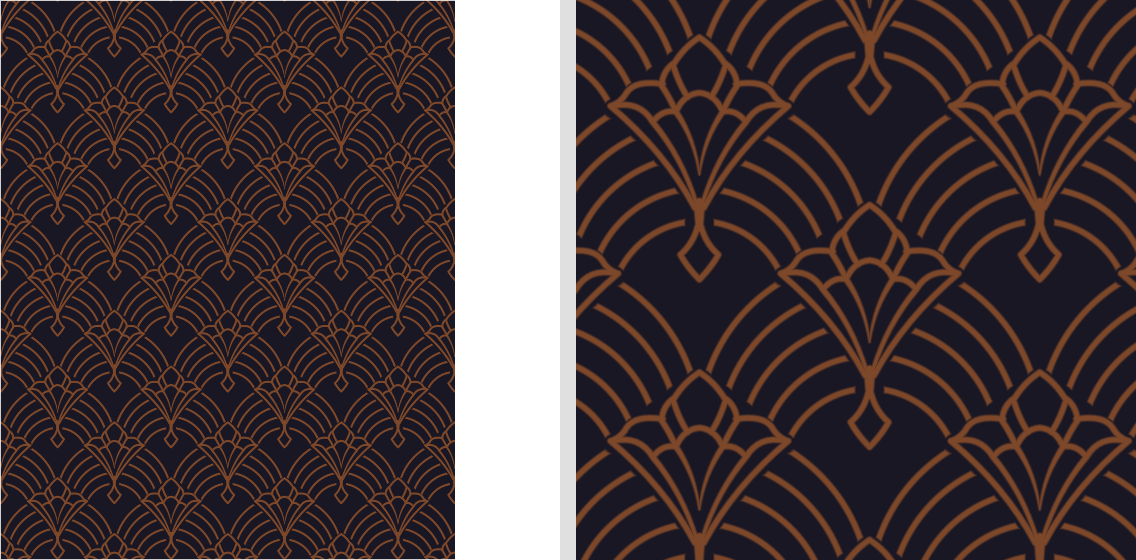
Left, the full canvas; right, a detail of the centre.
Give the GLSL for this pattern, as a three.js fragment shader.

```glsl
// Art deco fans in copper line on a near-black panel, with white beside it.
// Two half-drop lattices repeat one mirrored motif: tapered quadratic curves
// form the fan and pendant, and clipped circles form the sweeping arcs.
varying vec2 vUv;

const vec3 INK = vec3(0.10, 0.09, 0.14);
const vec3 COPPER = vec3(0.49, 0.28, 0.16);
const vec3 PAPER = vec3(1.0);

const float UNITS = 1152.0;               // design units across the canvas
const vec2 TILE = vec2(233.4, 229.7);     // one repeat, in design units
const vec2 FAN_TIP = vec2(585.3, 627.5);  // tip of one fan, near the centre
const float LINE = 2.1;                   // half the line width
const float SOFT = 1.1;                   // half the edge blur
const vec4 PANEL = vec4(0.0013, 0.0013, 0.8125, 0.9987);
const int CURVE_STEPS = 8;
const int ARC_COUNT = 5;

// Signed distance to a segment whose half width runs from w.x to w.y.
float taper(vec2 p, vec2 a, vec2 b, vec2 w) {
  vec2 d = b - a;
  float t = clamp(dot(p - a, d) / dot(d, d), 0.0, 1.0);
  return length(p - a - d * t) - mix(w.x, w.y, t);
}

vec2 bezier(vec2 a, vec2 b, vec2 c, float t) {
  return mix(mix(a, b, t), mix(b, c, t), t);
}

// Signed distance to a tapered quadratic curve from a to c, pulled toward b.
float curve(vec2 p, vec2 a, vec2 b, vec2 c, vec2 w) {
  float d = 1e4;
  vec2 start = a;
  for (int i = 1; i <= CURVE_STEPS; i++) {
    float t = float(i) / float(CURVE_STEPS);
    float before = t - 1.0 / float(CURVE_STEPS);
    vec2 end = bezier(a, b, c, t);
    d = min(d, taper(p, start, end, vec2(mix(w.x, w.y, before), mix(w.x, w.y, t))));
    start = end;
  }
  return d;
}

// Crown, side petals and ribs; p.x is mirrored and p.y runs down from the tip.
float fan(vec2 p) {
  vec2 w = vec2(LINE);
  // Crown
  float d = curve(p, vec2(0, 0), vec2(11, 7), vec2(18, 19), w);
  d = min(d, curve(p, vec2(18, 19), vec2(14, 32), vec2(8, 41), w));
  d = min(d, curve(p, vec2(18, 18), vec2(25, 23), vec2(26, 33), w));
  // Side petals
  d = min(d, curve(p, vec2(25, 32), vec2(44, 29), vec2(50, 38), w));
  d = min(d, curve(p, vec2(50, 38), vec2(54, 45), vec2(61, 47), w));
  d = min(d, curve(p, vec2(26, 33), vec2(21, 40), vec2(16, 51), w));
  d = min(d, curve(p, vec2(59, 47), vec2(41, 43), vec2(32, 58), w));
  // Inner scallops
  d = min(d, curve(p, vec2(0, 38), vec2(11, 39), vec2(16, 51), w));
  d = min(d, curve(p, vec2(16, 51), vec2(25, 49), vec2(32, 58), w));
  // Ribs running down to the stem
  d = min(d, curve(p, vec2(61, 47), vec2(24, 78), vec2(3, 117), w));
  d = min(d, curve(p, vec2(32, 58), vec2(12, 82), vec2(2, 114), vec2(LINE, 1.5)));
  return min(d, curve(p, vec2(16, 51), vec2(3, 70), vec2(0, 94), vec2(LINE, 0.7)));
}

// Stem and the hollow drop below it.
float pendant(vec2 p) {
  vec2 w = vec2(LINE);
  float d = taper(p, vec2(0, 114), vec2(0, 131), vec2(4.0, 2.6));
  d = min(d, curve(p, vec2(1, 129), vec2(4, 141), vec2(13, 149), w));
  return min(d, curve(p, vec2(13, 149), vec2(8, 158), vec2(0, 166), w));
}

// Arcs fall from the fan's lower edge to the tops of the fans beneath.
float arcs(vec2 p) {
  float d = 1e4;
  for (int i = 0; i < ARC_COUNT; i++) {
    float n = float(i);
    vec2 centre = vec2(0.0, 153.0 + 8.5 * n);
    float ring = abs(length(p - centre) - (117.0 - 14.0 * n)) - LINE;
    d = min(d, ring);
  }
  float ownFan = 129.0 - 1.65 * p.x + 0.0074 * p.x * p.x - p.y;
  float nextFan = (p.y - 200.0 + 0.774 * p.x) * 0.79;
  return max(max(d, 10.0 - p.x), max(ownFan * 0.6, nextFan));
}

// Distance to the motif of one lattice, given the tip of any of its fans.
float lattice(vec2 p, vec2 tip) {
  float headroom = 10.0;
  float x = abs(mod(p.x - tip.x + 0.5 * TILE.x, TILE.x) - 0.5 * TILE.x);
  float y = mod(tip.y - p.y + headroom, TILE.y) - headroom;
  vec2 q = vec2(x, y);
  return min(min(fan(q), pendant(q)), arcs(q));
}

// Distance to a rectangle given as left, bottom, right, top.
float rectangle(vec2 p, vec4 r) {
  vec2 d = max(r.xy - p, p - r.zw);
  return max(d.x, d.y);
}

float fill(float d) {
  return 1.0 - smoothstep(-SOFT, SOFT, d);
}

void main() {
  vec2 p = vUv * UNITS;
  float lines = min(lattice(p, FAN_TIP), lattice(p, FAN_TIP + 0.5 * TILE));
  vec3 color = mix(INK, COPPER, fill(lines));
  color = mix(PAPER, color, fill(rectangle(p, PANEL * UNITS)));
  gl_FragColor = vec4(color, 1.0);
}
```
